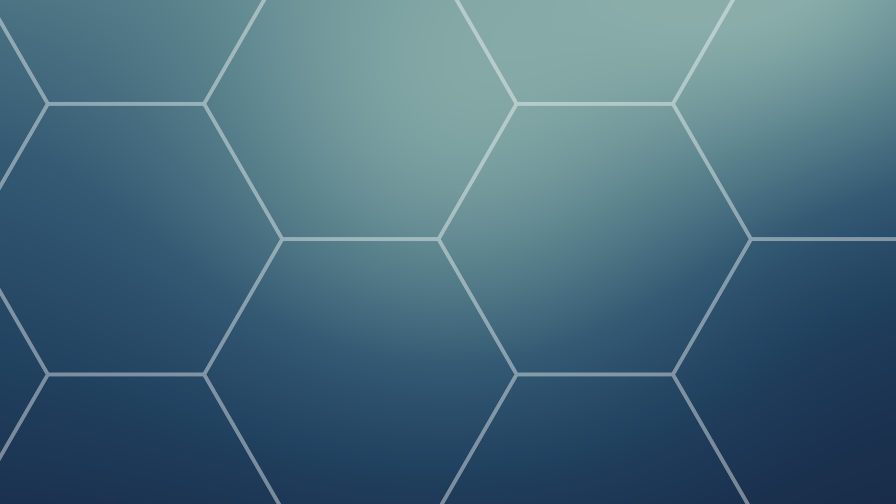
Write a Shadertoy shader that draws this background.

```glsl
// All lengths are in units of the canvas height.
const float CELL_HEIGHT = 0.537;
const vec2 CELL_ORIGIN = vec2(0.25, 0.5255);
const float LINE_WIDTH = 0.0078;
const float LINE_OPACITY = 0.41;
const vec3 LINE_COLOR = vec3(1.0);

const vec3 NAVY = vec3(0.09, 0.16, 0.27);
const vec3 DEEP_BLUE = vec3(0.125, 0.25, 0.37);
const vec3 STEEL = vec3(0.20, 0.35, 0.45);
const vec3 TEAL = vec3(0.35, 0.51, 0.55);
const vec3 PALE_SAGE = vec3(0.54, 0.68, 0.665);

const float BASE_BOTTOM = 0.09;
const float BASE_TOP = 0.64;

// Soft lights: center, radius, strength
const vec4 MAIN_GLOW = vec4(0.89, 0.66, 0.54, 0.44);
const vec4 CORNER_GLOW = vec4(1.58, 1.0, 0.43, 0.31);
const vec4 SIDE_SHADE = vec4(1.78, 0.36, 0.40, -0.12);

float glow(vec2 p, vec4 light) {
    vec2 d = (p - light.xy) / light.z;
    return light.w * exp(-dot(d, d));
}

// Five evenly spaced tones from dark to light
vec3 toneRamp(float t) {
    t = clamp(t, 0.0, 1.0) * 4.0;
    vec3 color = mix(NAVY, DEEP_BLUE, clamp(t, 0.0, 1.0));
    color = mix(color, STEEL, clamp(t - 1.0, 0.0, 1.0));
    color = mix(color, TEAL, clamp(t - 2.0, 0.0, 1.0));
    return mix(color, PALE_SAGE, clamp(t - 3.0, 0.0, 1.0));
}

// Distance to the nearest edge of a flat-topped hexagon grid
float hexEdgeDistance(vec2 p) {
    vec2 period = CELL_HEIGHT * vec2(sqrt(3.0), 1.0);
    vec2 a = mod(p + 0.5 * period, period) - 0.5 * period;
    vec2 b = mod(p, period) - 0.5 * period;
    vec2 q = abs(dot(a, a) < dot(b, b) ? a : b);
    return 0.5 * CELL_HEIGHT - max(q.y, dot(q, vec2(0.5 * sqrt(3.0), 0.5)));
}

void mainImage(out vec4 fragColor, in vec2 fragCoord) {
    vec2 p = fragCoord / iResolution.y;
    float pixel = 1.0 / iResolution.y;

    // Blurred background light
    float light = mix(BASE_BOTTOM, BASE_TOP, p.y);
    light += glow(p, MAIN_GLOW) + glow(p, CORNER_GLOW) + glow(p, SIDE_SHADE);
    vec3 color = toneRamp(light);

    // Translucent honeycomb lines
    float edge = hexEdgeDistance(p - CELL_ORIGIN) - 0.5 * LINE_WIDTH;
    float line = 1.0 - smoothstep(-0.5 * pixel, 0.5 * pixel, edge);
    color = mix(color, LINE_COLOR, LINE_OPACITY * line);

    fragColor = vec4(color, 1.0);
}
```
